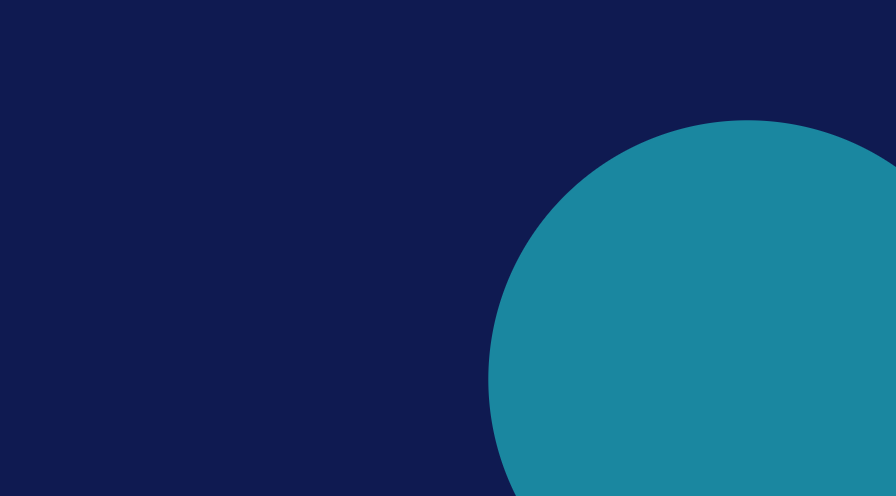
Reproduce this background procedurally as a WebGL 2 fragment shader.

```glsl
#version 300 es
precision highp float;
// A large teal disc rising from the lower right over a flat navy field.

uniform vec2 u_resolution;
out vec4 fragColor;

// Lengths are in units of the canvas height.
const vec3 NAVY = vec3(0.059, 0.102, 0.318);
const vec3 TEAL = vec3(0.102, 0.529, 0.627);
const vec2 DISC_CENTER = vec2(1.507, 0.235);
const float DISC_RADIUS = 0.5225;

float circleDistance(vec2 point, vec2 center, float radius) {
    return length(point - center) - radius;
}

void main() {
    vec2 point = gl_FragCoord.xy / u_resolution.y;
    float pixelSize = 1.0 / u_resolution.y;

    // Disc with an edge softened over one pixel
    float edge = circleDistance(point, DISC_CENTER, DISC_RADIUS);
    float coverage = clamp(0.5 - edge / pixelSize, 0.0, 1.0);

    fragColor = vec4(mix(NAVY, TEAL, coverage), 1.0);
}
```
